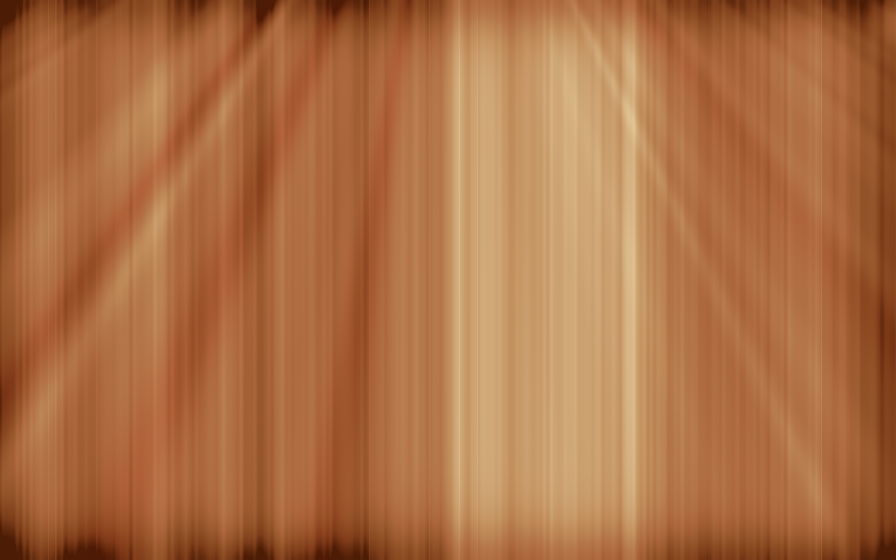
A WebGL 2 fragment shader for this texture:

```glsl
#version 300 es
precision highp float;
// Brushed wood-like panel: soft vertical bands and fine grain, crossed by a fan
// of faint rays from above. All parts add to one scalar tone, which a warm
// colour ramp turns into brown, amber and cream; the borders are burnt dark.
uniform vec2 u_resolution;
out vec4 fragColor;

const vec2 FAN_ORIGIN = vec2(0.496, -0.285);
const float PANEL_HEIGHT = 0.625; // in panel widths

// Warm ramp, from burnt brown to cream
const vec3 RAMP[8] = vec3[8](
    vec3(0.30, 0.11, 0.02), vec3(0.49, 0.24, 0.10),
    vec3(0.58, 0.33, 0.16), vec3(0.67, 0.40, 0.23),
    vec3(0.71, 0.47, 0.29), vec3(0.76, 0.56, 0.36),
    vec3(0.81, 0.65, 0.46), vec3(0.88, 0.76, 0.57));

// Each band: centre, half width, tone change
const vec3 STRIPES[15] = vec3[15](
    vec3(0.040, 0.025, 0.5), vec3(0.090, 0.025, -0.6),
    vec3(0.168, 0.028, 1.2), vec3(0.215, 0.024, -0.5),
    vec3(0.260, 0.020, 0.4), vec3(0.290, 0.018, -0.6),
    vec3(0.405, 0.024, -0.8), vec3(0.465, 0.030, 0.7),
    vec3(0.515, 0.008, 0.6), vec3(0.550, 0.018, 0.7),
    vec3(0.575, 0.012, -0.5), vec3(0.632, 0.026, 1.0),
    vec3(0.704, 0.008, 1.1), vec3(0.850, 0.025, -0.4),
    vec3(0.890, 0.020, 0.5));
const vec3 RAYS[8] = vec3[8](
    vec3(-0.82, 0.050, 0.7), vec3(-0.68, 0.035, -0.8),
    vec3(-0.605, 0.028, 0.7), vec3(-0.42, 0.050, -0.8),
    vec3(-0.15, 0.032, -0.8), vec3(0.36, 0.030, 0.3),
    vec3(0.498, 0.020, 0.7), vec3(0.75, 0.060, -0.4));

float hash(float n) {
    n = fract(n * 0.1031);
    n *= n + 33.33;
    return fract(n * (n + n));
}

// Smooth one-dimensional noise, centred on zero
float noise(float x) {
    float cell = floor(x);
    return mix(hash(cell), hash(cell + 1.0), smoothstep(0.0, 1.0, x - cell)) - 0.5;
}

float band(float x, vec3 shape) {
    float d = (x - shape.x) / shape.y;
    return shape.z * exp(-d * d);
}

// One at the border, falling off inwards
float edgeFade(float inset, float width) {
    return exp(-pow(max(inset, 0.0) / width, 1.5));
}

// Vertical grain: three octaves and a few thin bright lines
float grain(float x) {
    float streaks = 0.75 * noise(x * 260.0) + 0.6 * noise(x * 121.0 + 40.0)
                  + 0.55 * noise(x * 47.0 + 90.0);
    float glints = smoothstep(0.44, 0.5, noise(x * 240.0 + 300.0));
    return streaks + 0.7 * glints;
}

float verticalBands(float x) {
    float tone = 3.5 + 1.7 * (smoothstep(0.485, 0.515, x) - smoothstep(0.715, 0.76, x));
    for (int i = 0; i < 15; i++) tone += band(x, STRIPES[i]);
    return tone;
}

// Light rays in x, reddish shadow rays in y
vec2 fanRays(float slope) {
    vec2 sum = vec2(0.0);
    for (int i = 0; i < 8; i++) {
        float amount = band(slope, RAYS[i]);
        sum += vec2(max(amount, 0.0), max(-amount, 0.0));
    }
    return sum;
}

float burntBorder(vec2 uv) {
    float reach = 0.060 + 0.035 * noise(uv.x * 11.0 + 7.0);
    float ends = edgeFade(1.0 - uv.y, reach) + edgeFade(uv.y, reach * 1.05);
    float sides = 2.2 * edgeFade(uv.x, 0.030) + 2.4 * edgeFade(1.0 - uv.x, 0.042);
    return 2.6 * ends + sides;
}

float cornerGlow(vec2 uv, vec2 corner) {
    vec2 d = (uv - corner) / vec2(0.025, 0.06);
    return exp(-dot(d, d));
}

vec3 rampColor(float tone) {
    float t = clamp(tone, 0.0, 6.999);
    int i = int(t);
    return mix(RAMP[i], RAMP[i + 1], fract(t));
}

void main() {
    vec2 uv = gl_FragCoord.xy / u_resolution;
    vec2 fromFan = vec2(uv.x, (1.0 - uv.y) * PANEL_HEIGHT) - FAN_ORIGIN;
    float slope = fromFan.x / fromFan.y;

    // Bands, grain and rays
    vec2 rays = fanRays(slope);
    float tone = verticalBands(uv.x) + grain(uv.x);
    tone += rays.x - rays.y + 0.45 * noise(slope * 17.0 + 60.0);

    // Border, with a lighter spot at the right corners
    tone -= burntBorder(uv);
    tone += 2.8 * cornerGlow(uv, vec2(1.0, 0.97)) + 1.0 * cornerGlow(uv, vec2(0.98, 0.03));

    vec3 color = rampColor(tone);
    color *= mix(vec3(1.0), vec3(1.03, 0.92, 0.92), clamp(rays.y, 0.0, 1.0));
    fragColor = vec4(color, 1.0);
}
```
